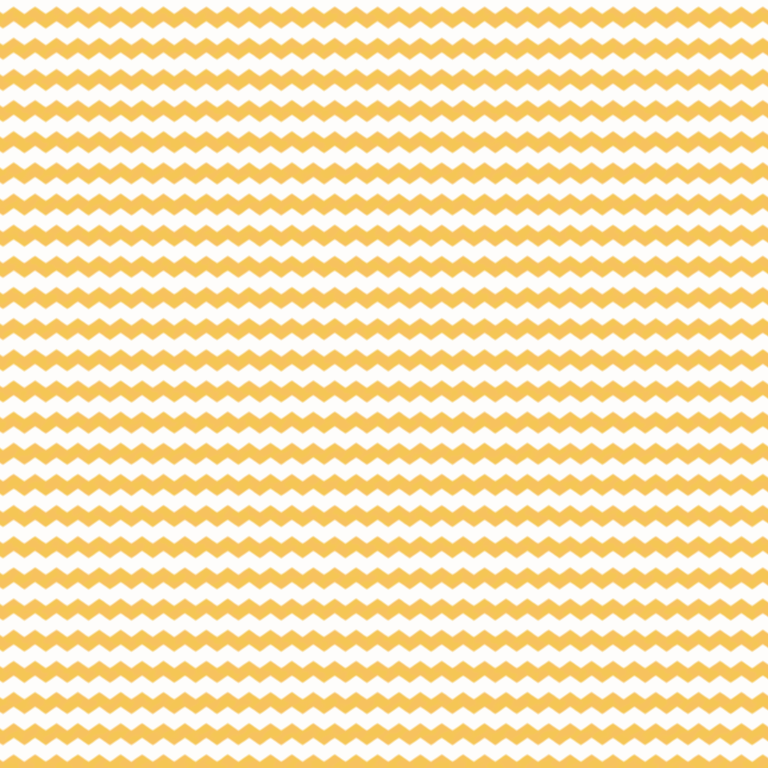
Reproduce this pattern procedurally as a Shadertoy shader.

```glsl
// Soft-edged horizontal zigzag stripes in warm yellow on off-white.

const float ROWS       = 24.65;   // stripes down the canvas
const float WAVES      = 35.88;   // zigzag periods across the canvas
const float ROW_PHASE  = 0.565;   // first stripe centre, in rows from the top
const float WAVE_PHASE = 0.64;    // first peak, in periods from the left
const float HALF_WIDTH = 0.0095;  // half the vertical stripe thickness
const float AMPLITUDE  = 0.0043;  // zigzag height above its centre line
const float SHARPNESS  = 0.97;    // 1 gives pointed corners, less rounds them
const float SOFTNESS   = 0.0019;  // half the width of the faded edge
const float WOBBLE     = 0.00015; // faint unevenness of the edges

const vec3 PAPER  = vec3(0.995, 0.993, 0.986);
const vec3 YELLOW = vec3(0.962, 0.778, 0.335);
const vec3 AMBER  = vec3(0.970, 0.762, 0.370);

const float TAU = 6.2831853;

// Rounded triangle wave in -1..1, with its peak at whole numbers
float zigzag(float x) {
    return asin(SHARPNESS * cos(TAU * x)) / asin(SHARPNESS);
}

// Layered sines for gentle mottling, roughly -1..1
float mottle(vec2 p) {
    return 0.5 * sin(p.x + 1.7 * sin(p.y * 0.83))
         + 0.3 * sin(p.y * 1.31 - p.x * 0.47)
         + 0.2 * sin(p.x * 2.3 + p.y * 1.9);
}

// Signed distance to the nearest stripe; p.y runs down from the top
float stripeDistance(vec2 p) {
    float fromCentre = (fract(p.y * ROWS - ROW_PHASE + 0.5) - 0.5) / ROWS;
    float rise = AMPLITUDE * zigzag(p.x * WAVES - WAVE_PHASE);
    float slope = 4.0 * AMPLITUDE * WAVES;
    return (abs(fromCentre + rise) - HALF_WIDTH) * inversesqrt(1.0 + slope * slope);
}

void mainImage(out vec4 fragColor, in vec2 fragCoord) {
    vec2 p = fragCoord / iResolution.y;
    p.y = 1.0 - p.y;

    // Stripe coverage with a soft, slightly uneven edge
    float d = stripeDistance(p) + WOBBLE * mottle(p * 310.0);
    float edge = max(SOFTNESS, 0.75 / iResolution.y);
    float ink = 1.0 - smoothstep(-edge, edge, d);

    // Two close shades drift through the ink
    float shade = smoothstep(-0.35, 0.35, mottle(p * vec2(190.0, 230.0)));
    vec3 inkColor = mix(YELLOW, AMBER, shade);

    fragColor = vec4(mix(PAPER, inkColor, ink), 1.0);
}
```
